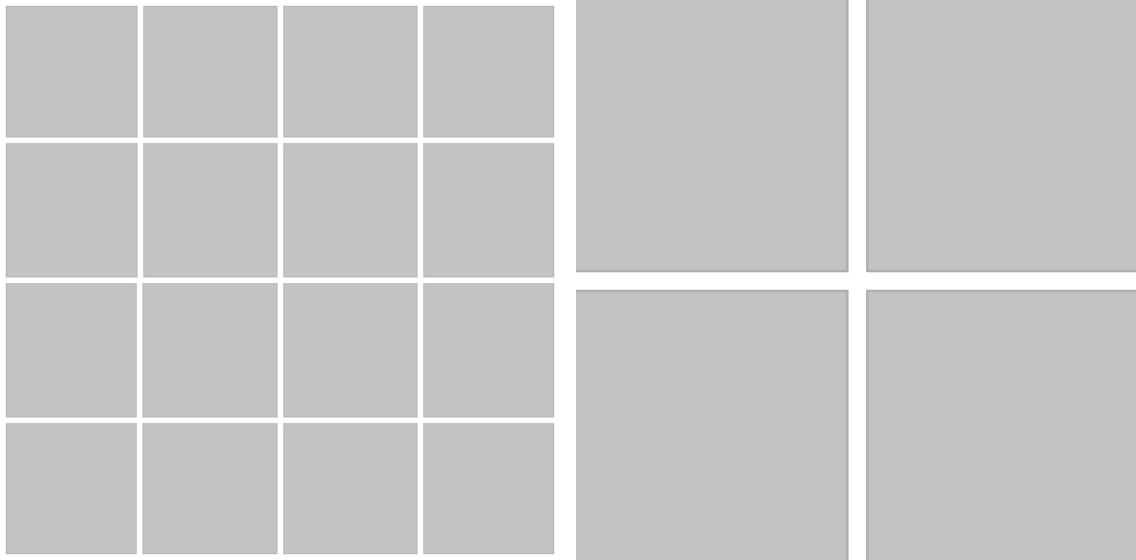
Left, the full canvas; right, a detail of the centre.
Reproduce this pattern procedurally as a WebGL 1 fragment shader.

```glsl
precision mediump float;

uniform vec2 u_resolution;

#define TILES 4.0
#define JOINT_WIDTH 0.0104
#define BORDER_WIDTH 0.0104
#define RIM_WIDTH 0.0015
#define JOINT_SHIFT vec2(0.0008, -0.0006)
#define UNEVEN_SHIFT -0.0016
#define TILE_COLOR vec3(0.765)
#define RIM_COLOR vec3(0.685)
#define JOINT_COLOR vec3(1.0)

// Signed distance to the nearest tile edge, positive inside a tile.
float tileDistance(vec2 p) {
  vec2 jointIndex = clamp(floor(p * TILES + 0.5), 1.0, TILES - 1.0);
  vec2 jointCenter = jointIndex / TILES + JOINT_SHIFT;

  // The first upright joint sits slightly to the left in the lower half.
  float isUneven = step(jointIndex.x, 1.0) * step(p.y, 0.5);
  jointCenter.x += UNEVEN_SHIFT * isUneven;

  vec2 toJoint = abs(p - jointCenter) - 0.5 * JOINT_WIDTH;
  vec2 toBorder = min(p, 1.0 - p) - BORDER_WIDTH;
  vec2 inside = min(toJoint, toBorder);
  return min(inside.x, inside.y);
}

// Antialiased coverage of the region where the distance is positive.
float coverage(float dist, float pixel) {
  return clamp(dist / pixel + 0.5, 0.0, 1.0);
}

void main() {
  vec2 p = gl_FragCoord.xy / u_resolution;
  float pixel = 1.0 / min(u_resolution.x, u_resolution.y);
  float dist = tileDistance(p);

  // White joints, a thin darker rim, then the flat tile face.
  vec3 color = mix(JOINT_COLOR, RIM_COLOR, coverage(dist, pixel));
  color = mix(color, TILE_COLOR, coverage(dist - RIM_WIDTH, pixel));
  gl_FragColor = vec4(color, 1.0);
}
```
